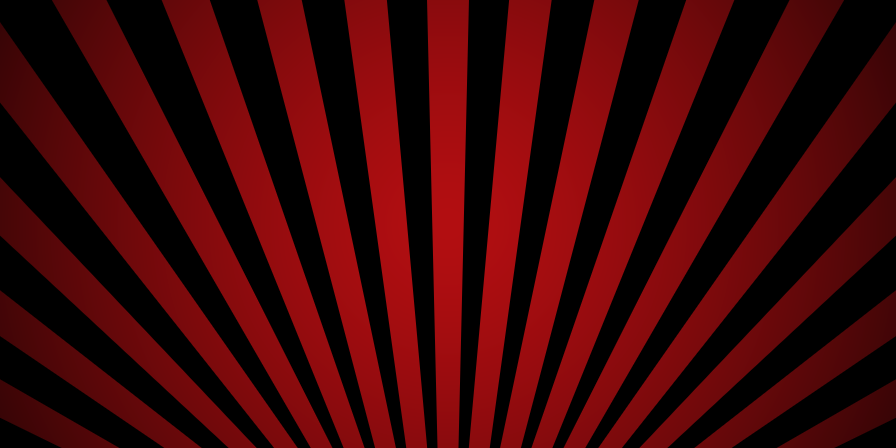
A Shadertoy shader for this background:

```glsl
// A fan of red rays on black, rising from below the canvas under a soft vignette.
// Each ray is a tapered strip around its own axis; the left half mirrors the right.
// Lengths are in canvas heights, with x measured from the vertical centre line.

#define SIDE_RAYS 8
#define RAY_STEP vec2(6.45, 7.75)        // degrees per ray: inner, outer
#define PIVOT_Y vec2(-0.620, -0.422)     // height of ray origin: inner, outer
#define BASE_HALF vec2(0.0089, 0.0)      // half width at origin: inner, outer
#define SPREAD vec2(0.0234, 0.0335)      // half width gained per unit length
#define GLOW_CENTER vec2(0.0, 0.5)
#define GLOW_RADIUS 1.12
#define GLOW_FALLOFF 1.4
#define BRIGHT_RED vec3(0.70, 0.055, 0.068)
#define DARK_RED vec3(0.20, 0.016, 0.020)

// Anti-aliased coverage of one ray; index 0 is the vertical one.
float rayCoverage(vec2 p, float index, float pixel) {
    float outward = smoothstep(0.0, float(SIDE_RAYS), index);
    float angle = radians(index * mix(RAY_STEP.x, RAY_STEP.y, outward));
    vec2 axis = vec2(sin(angle), cos(angle));
    vec2 q = p - vec2(0.0, mix(PIVOT_Y.x, PIVOT_Y.y, outward));

    float along = dot(q, axis);
    float across = abs(q.x * axis.y - q.y * axis.x);
    float halfWidth = mix(BASE_HALF.x, BASE_HALF.y, outward)
                    + mix(SPREAD.x, SPREAD.y, outward) * along;
    return clamp(0.5 + (halfWidth - across) / pixel, 0.0, 1.0);
}

void mainImage(out vec4 fragColor, in vec2 fragCoord) {
    float pixel = 1.0 / iResolution.y;
    vec2 p = (fragCoord - vec2(0.5 * iResolution.x, 0.0)) * pixel;

    // Mirrored fan of rays
    vec2 mirrored = vec2(abs(p.x), p.y);
    float rays = 0.0;
    for (int i = 0; i <= SIDE_RAYS; i++) {
        rays = max(rays, rayCoverage(mirrored, float(i), pixel));
    }

    // Radial glow that darkens toward the corners
    float radius = length(p - GLOW_CENTER) / GLOW_RADIUS;
    float shade = clamp(pow(radius, GLOW_FALLOFF), 0.0, 1.0);
    vec3 red = mix(BRIGHT_RED, DARK_RED, shade);

    fragColor = vec4(red * rays, 1.0);
}
```
